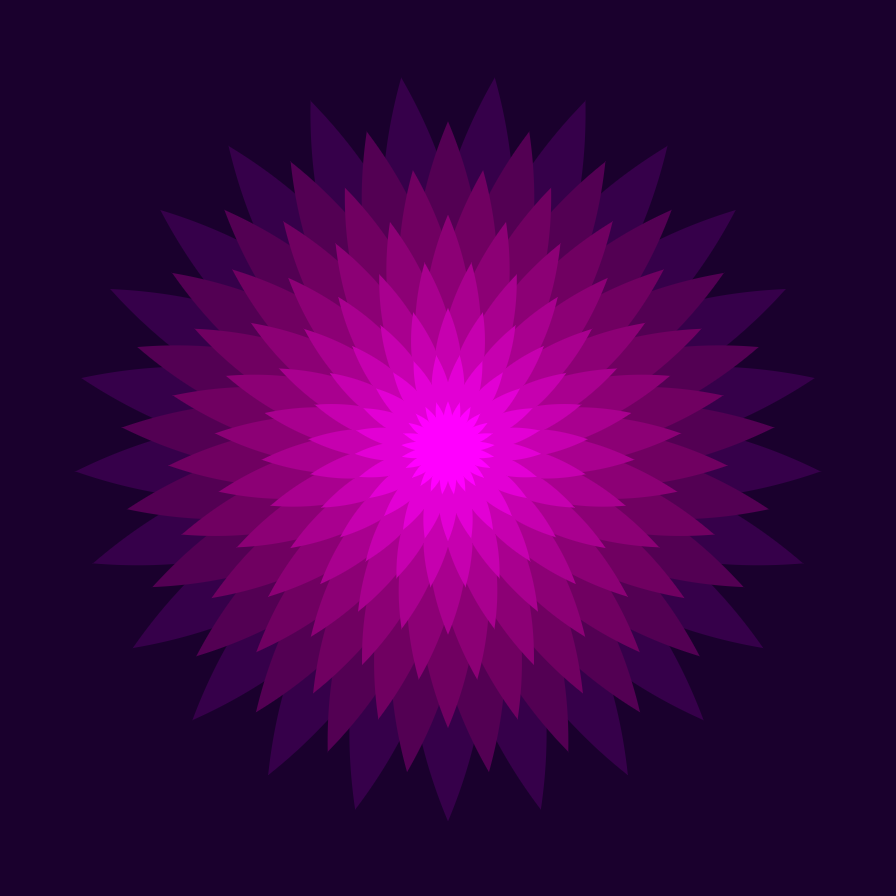
Write a Shadertoy shader that draws this background.

```glsl
// Layered magenta flower: nested rings of pointed petals on a dark violet field.

const float TAU = 6.2831853;
const int RINGS = 8;
const float PETALS = 25.0;
const float RING_STEP = 0.41667 / float(RINGS); // radius gained per ring
const float PETAL_SPREAD = 0.42;                // slope of a petal side at its tip
const vec3 BACKGROUND = vec3(0.10, 0.0, 0.175);

// Fold the plane so that every petal lies along +x, the first one at startAngle.
vec2 foldPetals(vec2 p, float startAngle, float count) {
    float sector = TAU / count;
    float angle = atan(p.y, p.x) - startAngle;
    angle -= sector * floor(angle / sector + 0.5);
    return length(p) * vec2(cos(angle), abs(sin(angle)));
}

// Approximate signed distance to a leaf with parabolic sides; positive inside.
float petalDistance(vec2 q, float len, float spread, float pixel) {
    float slope = spread * (1.0 - q.x / len) - q.y / q.x;
    return slope * max(q.x, 2.0 * pixel) / sqrt(1.0 + spread * spread);
}

// Colour from the outer ring (depth near 0) to the heart (depth 1).
vec3 ringColor(float depth) {
    return vec3(mix(0.10, 1.0, depth), 0.0, mix(0.28, 1.0, depth * depth));
}

void mainImage(out vec4 fragColor, in vec2 fragCoord) {
    float pixel = 1.0 / min(iResolution.x, iResolution.y);
    vec2 p = (fragCoord - 0.5 * iResolution.xy) * pixel + 1e-6;
    vec3 color = BACKGROUND;

    // Paint rings inward, alternating between a petal pointing down and up.
    for (int i = 0; i < RINGS; i++) {
        float radius = RING_STEP * float(RINGS - i);
        float startAngle = (i % 2 == 0 ? -0.25 : 0.25) * TAU;
        vec2 q = foldPetals(p, startAngle, PETALS);
        float d = petalDistance(q, radius, PETAL_SPREAD, pixel);
        float coverage = clamp(d / pixel + 0.5, 0.0, 1.0);
        color = mix(color, ringColor(float(i + 1) / float(RINGS)), coverage);
    }

    fragColor = vec4(color, 1.0);
}
```
